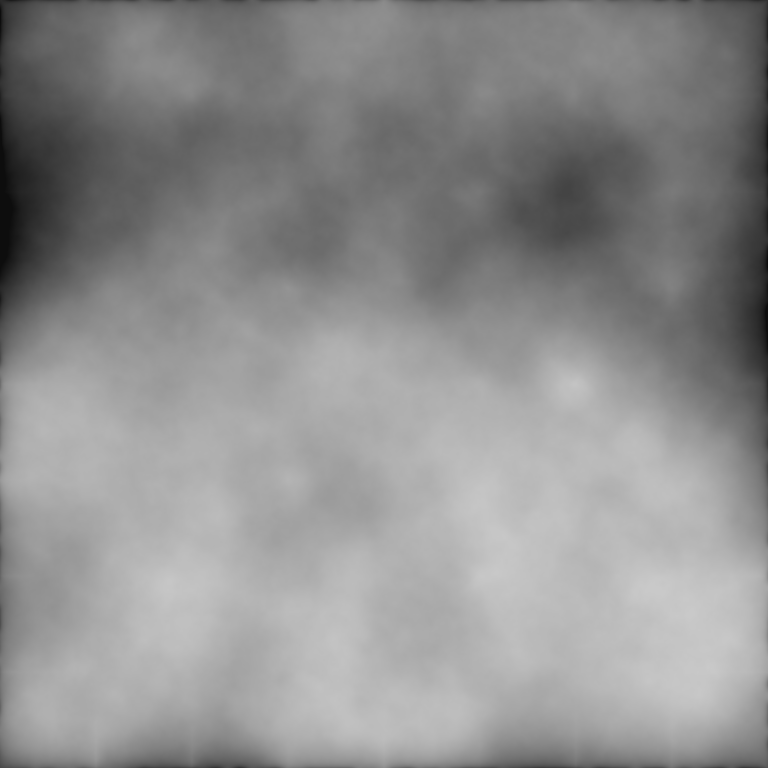
Reproduce this texture procedurally as a WebGL 2 fragment shader.

```glsl
#version 300 es
precision highp float;
// Soft grey plasma cloud: a pale lower bank below a darker, smoky upper part.
// A broad tone field is varied by fractal value noise, with faint glowing
// lattice peaks and a dark, slightly scalloped falloff along the borders.

uniform vec2 u_resolution;
out vec4 fragColor;

float hash(vec2 p) {
    return fract(sin(dot(p, vec2(127.1, 311.7))) * 43758.5453);
}

float valueNoise(vec2 p) {
    vec2 cell = floor(p);
    vec2 f = fract(p);
    f = f * f * (3.0 - 2.0 * f);
    float low = mix(hash(cell), hash(cell + vec2(1.0, 0.0)), f.x);
    float high = mix(hash(cell + vec2(0.0, 1.0)), hash(cell + vec2(1.0)), f.x);
    return mix(low, high, f.y);
}

// Fractal sum, centred on zero
float cloud(vec2 p) {
    float sum = 0.0;
    float amplitude = 0.5;
    for (int octave = 0; octave < 7; octave++) {
        sum += amplitude * (valueNoise(p) - 0.5);
        p = mat2(1.6, -1.2, 1.2, 1.6) * p + 17.3;
        amplitude *= 0.5;
    }
    return sum;
}

// Pointed soft glows on some nodes of a coarse lattice
float peaks(vec2 p) {
    vec2 node = floor(p + 0.5);
    float reach = max(0.0, 1.0 - 2.0 * length(p - node));
    return reach * reach * smoothstep(0.7, 1.0, hash(node + 41.0));
}

// Less dark at some regular points along a border
float scallop(float t) {
    float node = floor(t * 8.0 + 0.5);
    float gap = abs(t * 8.0 - node);
    return 1.0 - 0.4 * hash(vec2(node, 3.0)) * exp(-gap * 10.0);
}

void main() {
    vec2 uv = gl_FragCoord.xy / u_resolution;

    // Pale bank with an arched, uneven upper limit
    float side = 2.0 * uv.x - 1.0;
    float limit = 0.65 - 0.06 * side - 0.13 * side * side;
    float wander = 0.22 * cloud(uv * 3.0 + 5.0);
    float pale = 1.0 - smoothstep(-0.19, 0.19, uv.y - limit + wander);
    float tone = mix(0.49, 0.7, pale);
    tone -= 0.21 * (1.0 - pale) * side * side;

    // Billows, stronger in the dark part
    tone += mix(0.54, 0.44, pale) * cloud(uv * 4.2 + 11.0);
    tone += 0.09 * peaks(uv * 8.0);

    // Border falloff: left, right, bottom, top
    float across = scallop(uv.x);
    float along = scallop(uv.y);
    tone -= 0.19 * along * exp(-uv.x / 0.035);
    tone -= 0.15 * along * exp((uv.x - 1.0) / 0.045);
    tone -= 0.32 * across * exp(-uv.y / 0.035);
    tone -= 0.08 * across * exp((uv.y - 1.0) / 0.02);

    // Thin ragged rim
    vec2 inset = min(uv, 1.0 - uv);
    float rim = exp(-min(inset.x, inset.y) / 0.003);
    tone -= 0.16 * rim * valueNoise(uv * 64.0);

    fragColor = vec4(vec3(clamp(tone, 0.05, 0.86)), 1.0);
}
```
